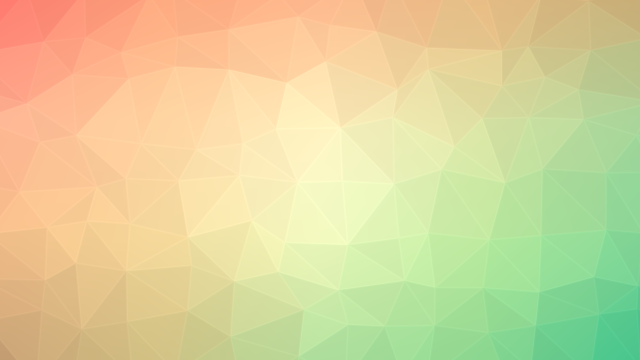
Write a Shadertoy shader that draws this background.

```glsl
// Low-poly background: a jittered grid of points is split into triangles,
// each cell along its Delaunay diagonal. Every facet takes its colour from a
// smooth gradient mesh, warm at the left and green at the lower right.

// Mesh layout, in units of the canvas height
const vec2 CELL = vec2(0.1416, 0.132);
const vec2 ORIGIN = vec2(0.093, 0.097);
const vec2 JITTER = vec2(0.62, 0.70);
const float ARCH_LIFT = 0.035;

// Facet look
const float FACET_FLATNESS = 0.65;
const float SHADE_VARIATION = 0.035;
const float EDGE_WIDTH = 0.0018;
const float EDGE_LIGHT = 0.018;

// Central glow
const vec2 GLOW_CENTER = vec2(0.50, 0.50);
const vec2 GLOW_SIZE = vec2(0.23, 0.23);
const vec3 GLOW_COLOR = vec3(0.02, 0.035, 0.075);

// Colour ramps from left to right, stacked from bottom to top
const vec3 BOTTOM[5] = vec3[5](
    vec3(0.77, 0.62, 0.45), vec3(0.81, 0.75, 0.51), vec3(0.68, 0.87, 0.61),
    vec3(0.55, 0.85, 0.57), vec3(0.23, 0.75, 0.54));
const vec3 LOWER[5] = vec3[5](
    vec3(0.96, 0.75, 0.54), vec3(0.96, 0.85, 0.60), vec3(0.93, 0.96, 0.70),
    vec3(0.74, 0.92, 0.61), vec3(0.51, 0.84, 0.59));
const vec3 UPPER[5] = vec3[5](
    vec3(1.00, 0.70, 0.57), vec3(1.00, 0.83, 0.62), vec3(1.00, 0.93, 0.71),
    vec3(0.87, 0.88, 0.63), vec3(0.65, 0.83, 0.60));
const vec3 TOP[5] = vec3[5](
    vec3(1.00, 0.47, 0.43), vec3(1.00, 0.65, 0.49), vec3(0.99, 0.72, 0.55),
    vec3(0.91, 0.74, 0.52), vec3(0.78, 0.67, 0.46));

vec2 hash22(vec2 p) {
    vec3 q = fract(p.xyx * vec3(0.1031, 0.1030, 0.0973));
    q += dot(q, q.yzx + 33.33);
    return fract((q.xx + q.yz) * q.zy);
}

float cross2(vec2 a, vec2 b) { return a.x * b.y - a.y * b.x; }

vec3 ramp(vec3 stops[5], float x) {
    float s = clamp(x, 0.0, 1.0) * 4.0;
    int i = min(int(s), 3);
    return mix(stops[i], stops[i + 1], s - float(i));
}

// Gradient mesh over the unit square, with a soft glow in the middle
vec3 gradient(vec2 uv) {
    float row = clamp(uv.y, 0.0, 1.0) * 3.0;
    vec3 color = mix(ramp(BOTTOM, uv.x), ramp(LOWER, uv.x), clamp(row, 0.0, 1.0));
    color = mix(color, ramp(UPPER, uv.x), clamp(row - 1.0, 0.0, 1.0));
    color = mix(color, ramp(TOP, uv.x), clamp(row - 2.0, 0.0, 1.0));
    vec2 g = (uv - GLOW_CENTER) / GLOW_SIZE;
    return color + GLOW_COLOR * exp(-dot(g, g));
}

// Jittered grid point; the upper rows arch up around the middle
vec2 meshPoint(vec2 id) {
    vec2 p = ORIGIN + CELL * (id + JITTER * (hash22(id + 17.0) - 0.5));
    float across = (p.x - 0.9) / 0.4;
    p.y += ARCH_LIFT * smoothstep(0.5, 0.8, p.y) * exp(-across * across);
    return p;
}

// Signed distance to an edge, positive on its left
float edgeDistance(vec2 p, vec2 a, vec2 b) {
    return cross2(b - a, p - a) / length(b - a);
}

// True if the diagonal a-c of the quad a, b, c, d is the Delaunay one
bool splitsAlongAC(vec2 a, vec2 b, vec2 c, vec2 d) {
    float sinB = cross2(c - b, a - b), cosB = dot(c - b, a - b);
    float sinD = cross2(a - d, c - d), cosD = dot(a - d, c - d);
    return sinB * cosD + cosB * sinD > 0.0;
}

// Facet colour, weighted by its smooth coverage of the pixel
vec4 facet(vec2 p, vec2 a, vec2 b, vec2 c, float aspect, float pixel) {
    float d = min(edgeDistance(p, a, b), min(edgeDistance(p, b, c), edgeDistance(p, c, a)));
    float coverage = clamp(0.5 + d / pixel, 0.0, 1.0);
    vec2 center = (a + b + c) / 3.0;
    vec2 samplePos = mix(p, center, FACET_FLATNESS);
    vec3 color = gradient(samplePos / vec2(aspect, 1.0));
    color *= 1.0 + SHADE_VARIATION * (hash22(floor(center * 500.0)).x - 0.5);
    color += EDGE_LIGHT * (1.0 - smoothstep(0.0, EDGE_WIDTH + pixel, abs(d)));
    return vec4(color, 1.0) * coverage;
}

void mainImage(out vec4 fragColor, in vec2 fragCoord) {
    vec2 p = fragCoord / iResolution.y;
    float aspect = iResolution.x / iResolution.y;
    float pixel = 1.0 / iResolution.y;
    vec2 home = floor((p - ORIGIN) / CELL);
    vec4 sum = vec4(gradient(p / vec2(aspect, 1.0)), 1.0) * 0.001;

    // Two triangles for each nearby cell
    for (int j = -1; j <= 1; j++)
    for (int i = -1; i <= 1; i++) {
        vec2 id = home + vec2(i, j);
        vec2 a = meshPoint(id), b = meshPoint(id + vec2(1, 0));
        vec2 c = meshPoint(id + vec2(1, 1)), d = meshPoint(id + vec2(0, 1));
        bool ac = splitsAlongAC(a, b, c, d);
        sum += facet(p, a, b, ac ? c : d, aspect, pixel);
        sum += facet(p, ac ? a : b, c, d, aspect, pixel);
    }
    fragColor = vec4(clamp(sum.rgb / sum.a, 0.0, 1.0), 1.0);
}
```
